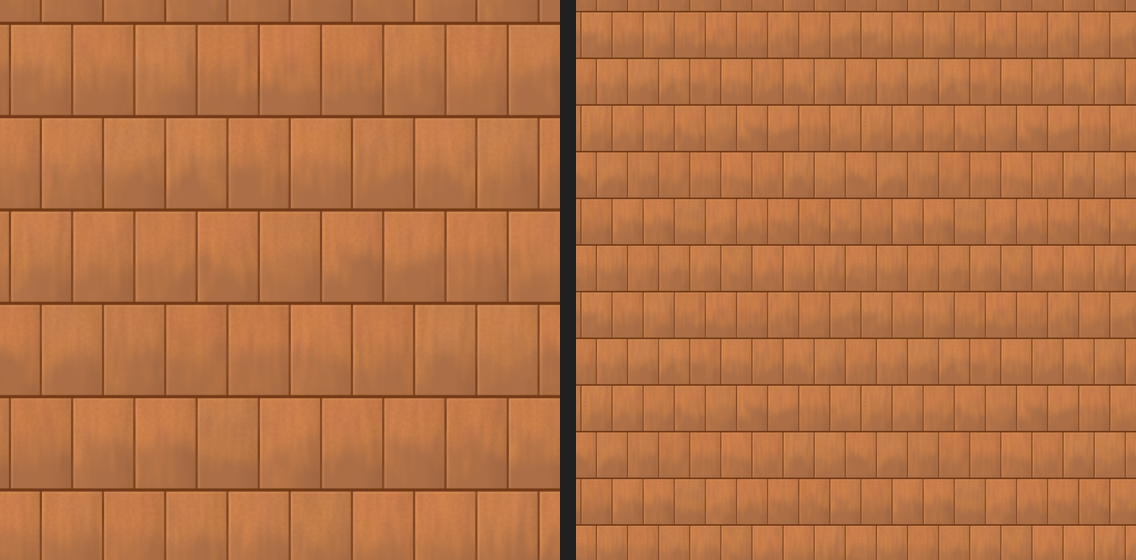
Left: one tile. Right: repeated 2 by 2.
This texture is drawn by a Shadertoy shader. Its source:

```glsl
// Flat clay roof tiles: 9 across, 6 courses down, every second course shifted by half a tile.
// Each tile gets a hashed tint, a smoky lower edge and mottling from wrapping gradient noise;
// soft dark joints and thin lit edges are drawn from distances to the tile border.

vec2 hash2(vec2 p) {
    vec3 q = fract(p.xyx * vec3(0.1031, 0.1030, 0.0973));
    q += dot(q, q.yzx + 33.33);
    return fract((q.xx + q.yz) * q.zy);
}

float cornerSlope(vec2 cell, vec2 corner, vec2 f, vec2 period) {
    float angle = 6.2832 * hash2(mod(cell + corner, period) + 7.0).x;
    return dot(vec2(cos(angle), sin(angle)), f - corner);
}

// Gradient noise, about -0.7 to 0.7, repeating after a whole number of cells
float gradientNoise(vec2 uv, vec2 period) {
    vec2 p = uv * period, cell = floor(p), f = fract(p);
    vec2 s = f * f * f * (f * (f * 6.0 - 15.0) + 10.0);
    float low = mix(cornerSlope(cell, vec2(0, 0), f, period),
                    cornerSlope(cell, vec2(1, 0), f, period), s.x);
    float high = mix(cornerSlope(cell, vec2(0, 1), f, period),
                     cornerSlope(cell, vec2(1, 1), f, period), s.x);
    return mix(low, high, s.y);
}

void mainImage(out vec4 fragColor, in vec2 fragCoord) {
    vec2 uv = fragCoord / iResolution.xy;
    float pixel = 1.0 / iResolution.y;
    vec2 count = vec2(9.0, 6.0);

    // Tile layout in running bond
    vec2 grid = uv * count + vec2(0.0, 0.25);
    grid.x += mod(floor(grid.y), 2.0) < 0.5 ? 0.344 : 0.84;
    vec2 id = mod(floor(grid), count);
    vec2 f = fract(grid);
    vec2 rnd = hash2(id + 3.0);
    vec2 rnd2 = hash2(id + 41.0);

    // Mottling: broad clouds, upright streaks, fine grain
    float cloud = gradientNoise(uv, vec2(22.0, 18.0));
    float streak = gradientNoise(uv, vec2(80.0, 14.0));
    float grain = gradientNoise(uv, vec2(170.0, 150.0));

    // Clay, with a warm or ochre tint per tile
    vec3 clay = mix(vec3(0.785, 0.480, 0.295), vec3(0.770, 0.495, 0.310), rnd.x);
    clay = mix(clay, vec3(0.790, 0.500, 0.270), clamp(0.3 + 0.9 * cloud, 0.0, 0.6));
    clay *= 0.985 + 0.03 * rnd.y + 0.05 * streak + 0.04 * grain;

    // Smoky browning, strongest near the lower edge and around a wandering spot
    float smoke = 1.0 - smoothstep(0.0, 0.75, f.y + 0.35 * cloud + 0.15 * streak);
    float spot = 1.0 - smoothstep(0.1, 0.6, length(f - vec2(0.35 + 0.4 * rnd2.x, 0.18)));
    float browning = (0.6 + 0.3 * rnd2.y) * smoke + 0.3 * spot;
    clay = mix(clay, vec3(0.66, 0.425, 0.27), clamp(browning, 0.0, 0.9));
    clay *= 1.0 - 0.06 * smoothstep(0.6, 1.0, f.x);

    // Lit left and upper edges
    vec2 fromLeftTop = vec2(f.x, 1.0 - f.y) / count;
    vec2 lit = 1.0 - smoothstep(vec2(0.003), vec2(0.008), fromLeftTop);
    clay += vec3(0.045, 0.05, 0.045) * max(lit.x, lit.y);

    // Joints: thin upright gaps and a heavier shadow under each course
    vec2 border = min(f, 1.0 - f) / count;
    float gap = 1.0 - smoothstep(0.0006, 0.0024 + pixel * 0.5, border.x);
    float course = 1.0 - smoothstep(0.0012, 0.0036 + pixel * 0.5, border.y);
    gap *= 0.88 + 0.25 * cloud;
    vec3 color = mix(clay, vec3(0.47, 0.245, 0.105), clamp(gap, 0.0, 1.0));
    color = mix(color, vec3(0.45, 0.225, 0.085), course);

    fragColor = vec4(clamp(color, 0.0, 1.0), 1.0);
}
```
